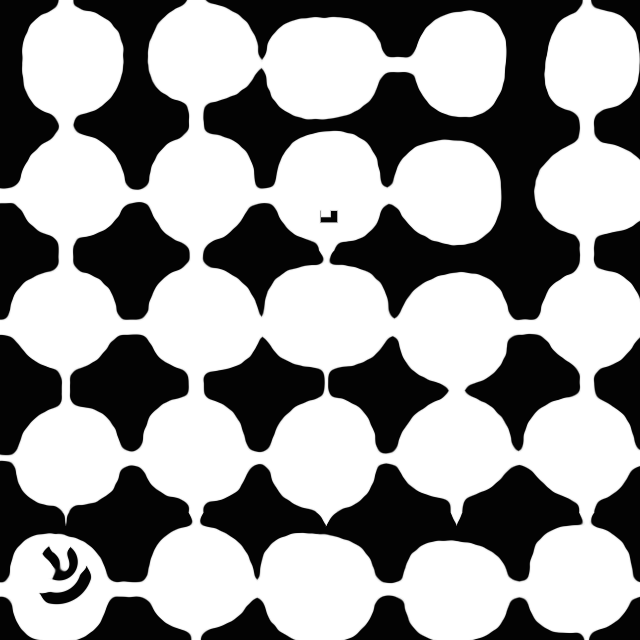
Give the GLSL for this pattern, as a WebGL 1 fragment shader.

```glsl
precision highp float;
// Five by five lattice of lumpy white beads joined by uneven links on black.
#define PITCH vec2(0.2035, 0.205)
#define ORIGIN vec2(0.103, 0.079)
#define BEAD_RADIUS vec2(0.0815, 0.0805)
#define SIZE_SPREAD vec2(0.018, 0.010)
#define BEAD_DRIFT vec2(0.028, 0.022)
#define BEAD_LIFT 0.007
#define LINK_HALF_WIDTH 0.0115
#define STUB_LENGTH 0.105
#define FLARE 0.018
#define ROUGHNESS 0.0016
#define RIM_WIDTH 0.0025
#define WIDE_CELL vec2(2.0, 2.0)

uniform vec2 u_resolution;
const float TAU = 6.2831853;

float hash(vec2 cell, float seed) {
  vec3 q = fract(vec3(cell.xyx + seed * 7.31) * vec3(0.1031, 0.1030, 0.0973));
  q += dot(q, q.yzx + 33.33);
  return fract((q.x + q.y) * q.z);
}

float cornerSlope(vec2 cell, vec2 offset) {
  float a = TAU * hash(cell, 9.0);
  return dot(vec2(cos(a), sin(a)), offset);
}

float gradientNoise(vec2 p) {
  vec2 c = floor(p), f = fract(p), s = f * f * (3.0 - 2.0 * f), e = vec2(1.0, 0.0);
  float low = mix(cornerSlope(c, f), cornerSlope(c + e, f - e), s.x);
  float high = mix(cornerSlope(c + e.yx, f - e.yx), cornerSlope(c + 1.0, f - 1.0), s.x);
  return mix(low, high, s.y);
}

float smoothUnion(float a, float b, float k) {
  float h = max(k - abs(a - b), 0.0) / k;
  return min(a, b) - 0.25 * h * h * k;
}

float boxDistance(vec2 p, vec2 halfSize) {
  vec2 d = abs(p) - halfSize;
  return max(d.x, d.y);
}

// Superellipse with a varying centre, size, squareness and lumps.
float bead(vec2 p, vec2 cell) {
  float wide = 1.0 - step(0.5, distance(cell, WIDE_CELL));
  vec2 drift = vec2(hash(cell, 1.0), hash(cell, 2.0)) - 0.5;
  vec2 spread = vec2(hash(cell, 3.0), hash(cell, 4.0)) - 0.5;
  p -= drift * BEAD_DRIFT * (1.0 - wide) + vec2(0.0, BEAD_LIFT + 0.01 * wide);
  vec2 radius = BEAD_RADIUS + spread * SIZE_SPREAD * (1.0 - wide);
  radius.x += 0.016 * wide;
  float a = atan(p.y, p.x);
  float lumps = 0.035 * cos(2.0 * a + TAU * hash(cell, 5.0))
              + 0.025 * cos(3.0 * a + TAU * hash(cell, 6.0));
  float power = mix(2.0, 2.6, max(hash(cell, 7.0), wide));
  vec2 q = pow(abs(p) / radius + 0.0001, vec2(power));
  return (pow(q.x + q.y, 1.0 / power) - 1.0 - lumps * (1.0 - wide)) * radius.y;
}

float linkWidth(vec2 cell, float seed) {
  return LINK_HALF_WIDTH * mix(0.25, 1.0, smoothstep(0.0, 0.35, hash(cell, seed)));
}

// Link to the right-hand neighbour, broken near the upper corners.
float acrossLink(vec2 p, vec2 cell) {
  bool broken = (cell.y > 3.5 && abs(cell.x - 1.5) > 1.0)
             || (cell.y > 2.5 && cell.x > 2.5);
  if (broken) return 1.0;
  vec2 halfSize = vec2(0.5 * PITCH.x, linkWidth(cell, 11.0));
  return boxDistance(p - vec2(halfSize.x, 0.0), halfSize);
}

// Link to the bead below; broken ones leave a tapered stub.
float downLink(vec2 p, vec2 cell) {
  bool whole = abs(cell.y - 2.0) < 0.5 || (cell.y > 2.5 && abs(cell.x - 2.5) > 1.0);
  float width = linkWidth(cell, 12.0);
  if (distance(cell, WIDE_CELL) < 0.5) width *= 0.25;
  if (whole) return boxDistance(p + vec2(0.0, 0.5 * PITCH.y), vec2(width, 0.5 * PITCH.y));
  if (cell.y > 3.5 || hash(cell, 13.0) < 0.2) return 1.0;
  float taper = clamp((STUB_LENGTH + p.y) / 0.02, 0.0, 1.0);
  return max(max(abs(p.x) - width * taper, p.y), -STUB_LENGTH - p.y);
}

// Curved scratch with flecks on one bead and a small chip in another.
float wear(vec2 p) {
  vec2 d = p - vec2(0.0885, 0.112);
  float r = length(d), facing = dot(d, vec2(0.5, -0.87)) / max(r, 0.0001);
  float scratch = abs(r - 0.047) - 0.009 * smoothstep(0.4, 0.75, facing);
  scratch = max(scratch, (0.44 - facing) * 0.05);
  float flecks = max(length(d - vec2(0.004, 0.010)) - 0.029,
                     (0.08 - gradientNoise(p * vec2(48.0, 36.0))) * 0.02);
  vec2 c = p - vec2(0.514, 0.6615);
  float chip = max(boxDistance(c, vec2(0.013, 0.009)),
                   -boxDistance(c - vec2(-0.005, 0.008), vec2(0.008, 0.009)));
  return min(min(scratch, flecks), chip);
}

void main() {
  vec2 p = gl_FragCoord.xy / u_resolution.y;
  vec2 home = floor((p - ORIGIN) / PITCH + 0.5);
  float beads = 1.0, links = 1.0;
  for (int k = 0; k < 9; k++) {
    vec2 cell = home + vec2(mod(float(k), 3.0), floor((float(k) + 0.5) / 3.0)) - 1.0;
    vec2 local = p - ORIGIN - cell * PITCH;
    beads = min(beads, bead(local, cell));
    links = min(links, min(acrossLink(local, cell), downLink(local, cell)));
  }
  float shape = smoothUnion(beads, links, FLARE) + ROUGHNESS * gradientNoise(p * 70.0);
  shape = max(shape, -wear(p));
  // Near-white rim inside a crisp edge.
  float pixel = 0.7 / u_resolution.y;
  float white = mix(0.95, 1.0, smoothstep(0.4, 1.0, -shape / RIM_WIDTH));
  float cover = 1.0 - smoothstep(-pixel, pixel, shape);
  gl_FragColor = vec4(vec3(mix(0.01, white, cover)), 1.0);
}
```
